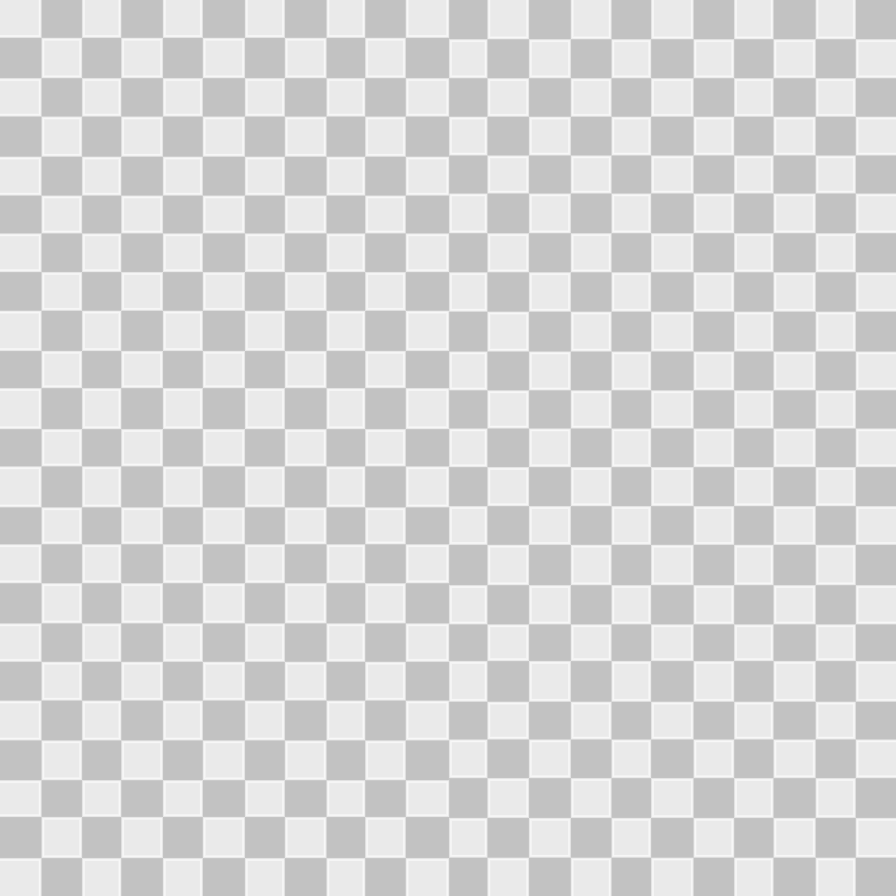
Give the GLSL for this pattern, as a WebGL 2 fragment shader.

```glsl
#version 300 es
precision highp float;
// Grey checkerboard of 22 by 23 cells with thin bright rims in the light cells.
// Each grid line is shifted slightly by a hash; the left and right halves
// shift their horizontal lines separately, leaving a faint central seam.

#define GRID vec2(22.0, 23.0)   // cells across and down
#define LINE_SHIFT 0.075        // range of line shift, in cells
#define EDGE_SOFT 0.0009        // half width of the dark-light blend
#define RIM_OFFSET 0.0021       // distance of the rim from the edge
#define RIM_HALF_WIDTH 0.0018
#define DARK_GREY vec3(0.760)
#define LIGHT_GREY vec3(0.918)
#define RIM_WHITE vec3(0.972)

uniform vec2 u_resolution;
out vec4 fragColor;

float hash(vec2 p) {
    return fract(sin(dot(p, vec2(127.1, 311.7))) * 43758.5453);
}

// Returns the cell index (x) and the distance to its nearest line (y), in cells.
vec2 locateCell(float p, float count, float seed) {
    float line = floor(p + 0.5);
    bool border = line < 0.5 || line > count - 0.5;
    float shift = border ? 0.0 : LINE_SHIFT * (hash(vec2(line, seed)) - 0.5);
    float offset = p - line - shift;
    float cell = offset < 0.0 ? line - 1.0 : line;
    // The canvas border carries no rim.
    return vec2(cell, border ? 1.0 : abs(offset));
}

void main() {
    vec2 uv = gl_FragCoord.xy / u_resolution;
    vec2 p = uv * GRID;

    // Columns first, then rows according to the half they lie in
    vec2 column = locateCell(p.x, GRID.x, 3.0);
    float rightHalf = step(GRID.x * 0.5, column.x);
    vec2 row = locateCell(p.y, GRID.y, 11.0 + 6.0 * rightHalf);

    // Signed distance to the edge: positive in light cells
    float isDark = mod(column.x + row.x, 2.0);
    float edge = min(column.y / GRID.x, row.y / GRID.y);
    edge *= 1.0 - 2.0 * isDark;

    // Blend across the edge, then brighten the rim
    float pixel = 1.0 / min(u_resolution.x, u_resolution.y);
    float blend = max(EDGE_SOFT, 0.5 * pixel);
    float rimWidth = max(RIM_HALF_WIDTH, 0.75 * pixel);
    float light = smoothstep(-blend, blend, edge);
    float rim = 1.0 - smoothstep(0.0, rimWidth, abs(edge - RIM_OFFSET));

    vec3 lightColour = mix(LIGHT_GREY, RIM_WHITE, rim);
    fragColor = vec4(mix(DARK_GREY, lightColour, light), 1.0);
}
```
